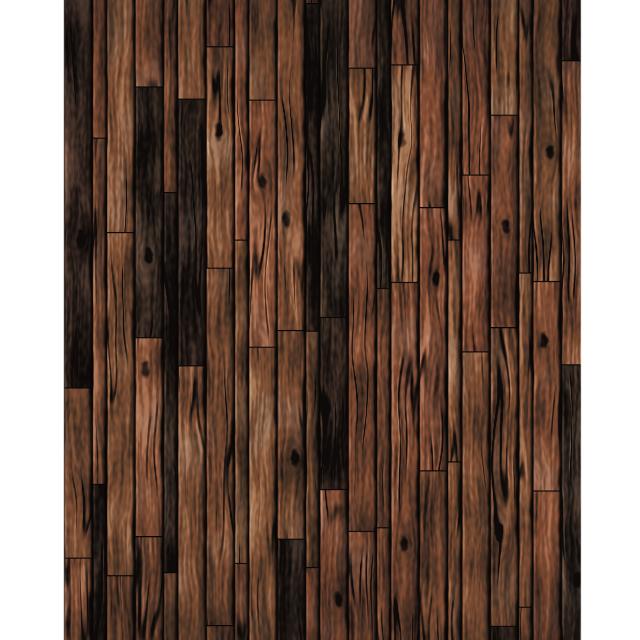
Write a Shadertoy shader that draws this texture.

```glsl
// Rough reclaimed wood planks, upright and staggered, on a panel with white side margins.

float hash(vec2 p) {
    vec3 q = fract(p.xyx * vec3(0.1031, 0.1030, 0.0973));
    q += dot(q, q.yzx + 33.33);
    return fract((q.x + q.y) * q.z);
}

vec2 gradient(vec2 cell) {
    float angle = 6.2832 * hash(cell);
    return vec2(cos(angle), sin(angle));
}

float gradientNoise(vec2 p) {
    vec2 i = floor(p), f = p - i;
    vec2 s = f * f * f * (f * (f * 6.0 - 15.0) + 10.0);
    vec2 e = vec2(0.0, 1.0);
    float low = mix(dot(gradient(i), f), dot(gradient(i + e.yx), f - e.yx), s.x);
    float high = mix(dot(gradient(i + e), f - e), dot(gradient(i + 1.0), f - 1.0), s.x);
    return mix(low, high, s.y);
}

// Long weathered ridges running along the plank
float ridges(vec2 p) {
    return gradientNoise(p * vec2(75.0, 6.0))
         + 0.55 * gradientNoise(p * vec2(165.0, 17.0) + 9.0);
}

// Height of the joint below plank number row, in plank lengths
float joint(float column, float row) {
    return row + 0.55 * hash(vec2(column + 3.0, row + 20.0));
}

vec3 woodColor(float tone, float grey) {
    vec3 c = mix(vec3(0.055, 0.040, 0.037), vec3(0.13, 0.093, 0.08), smoothstep(0.0, 0.2, tone));
    c = mix(c, vec3(0.29, 0.195, 0.15), smoothstep(0.15, 0.42, tone));
    c = mix(c, vec3(0.48, 0.29, 0.195), smoothstep(0.38, 0.66, tone));
    c = mix(c, vec3(0.66, 0.46, 0.345), smoothstep(0.62, 0.92, tone));
    c = mix(c, vec3(0.84, 0.69, 0.59), smoothstep(0.92, 1.35, tone));
    float luma = dot(c, vec3(0.3, 0.6, 0.1));
    return mix(c, luma * vec3(1.18, 0.95, 0.86), grey);
}

vec3 planks(vec2 p) {
    // Columns repeat as wide, narrow, wide
    float period = 0.111;
    float s = (p.x - 0.1) / period;
    float f = fract(s) * 5.0;
    float kind = step(2.0, f) + step(3.0, f);
    float start = kind < 0.5 ? 0.0 : kind + 1.0;
    float width = (kind == 1.0 ? 1.0 : 2.0) * period / 5.0;
    float column = floor(s) * 3.0 + kind;
    float x = (f - start) * period / 5.0;

    // Staggered plank ends
    float plankLength = 0.44;
    float t = p.y / plankLength + hash(vec2(column, 5.0));
    float row = floor(t);
    if (t < joint(column, row)) row -= 1.0;
    float below = (t - joint(column, row)) * plankLength;
    float above = (joint(column, row + 1.0) - t) * plankLength;

    // Character of this plank
    vec2 id = vec2(column, row + 40.0);
    float kindOfWood = hash(id);
    float rough = hash(id + 71.0);
    float base = kindOfWood < 0.3 ? 0.2 + 0.4 * kindOfWood : 0.44 + 0.3 * kindOfWood;
    if (kind == 1.0) base -= 0.06;

    // Grain bends around a knot
    vec2 knot = vec2(width * (0.3 + 0.4 * hash(id + 13.0)), 0.06 + 0.25 * hash(id + 29.0));
    vec2 toKnot = (vec2(x, below) - knot) * vec2(1.0, 0.5);
    float knotDistance = length(toKnot) + 0.003 * gradientNoise(p * 110.0);
    float hasKnot = step(0.45, hash(id + 47.0)) * step(0.03, width);
    vec2 q = vec2(x, p.y) + 17.0 * vec2(hash(id + 5.0), hash(id + 8.0));
    q.x += 0.009 * gradientNoise(q * vec2(25.0, 9.0));
    q.x -= hasKnot * 0.65 * toKnot.x * exp(-pow(knotDistance / 0.014, 2.0));

    // Tone: broad figure, fine fibres, lit ridges
    float figure = gradientNoise(q * vec2(38.0, 6.0));
    float fibres = gradientNoise(q * vec2(190.0, 14.0));
    float pores = gradientNoise(q * vec2(230.0, 75.0));
    float patches = gradientNoise(q * vec2(16.0, 11.0) + 31.0);
    float slope = ridges(q + vec2(0.0024, 0.0008)) - ridges(q);
    float tone = base + 0.3 * figure + 0.24 * fibres + 0.17 * pores + 0.28 * patches;
    tone += slope * mix(0.16, 0.5, rough) * (0.45 + base);

    // Splits along the grain, with a bright lip
    float split = gradientNoise(q * vec2(52.0, 3.2) + 53.0);
    float splitZone = smoothstep(0.0, 0.22, gradientNoise(q * vec2(20.0, 6.0) + 87.0) + 0.22 * rough - 0.1);
    tone -= 0.5 * splitZone * (1.0 - smoothstep(0.015, 0.085, abs(split)));
    tone += 0.22 * splitZone * rough * (1.0 - smoothstep(0.0, 0.07, abs(split - 0.13)));
    tone -= hasKnot * 0.5 * (1.0 - smoothstep(0.003, 0.0085, knotDistance));

    // Worn edges, joints and the shadows between planks
    float wear = gradientNoise(vec2(p.y * 11.0, column * 7.3))
               + 0.5 * gradientNoise(vec2(p.y * 42.0, column * 3.7));
    float right = width - x - 0.0045 * max(wear + 0.15, 0.0);
    float left = x - 0.0015 * max(-wear, 0.0);
    tone += 0.16 * (1.0 - smoothstep(0.0, 0.0025, abs(left - 0.003)));
    float light = smoothstep(-0.0005, 0.0055, right) * smoothstep(-0.0003, 0.002, left);
    light *= smoothstep(0.0, 0.0025, above) * smoothstep(-0.0005, 0.0015, below);
    tone *= mix(0.72, 1.0, smoothstep(0.0, 0.014, right));
    tone *= 1.0 - 0.24 * smoothstep(0.25, 0.55, abs(p.y - 0.5));

    float grey = 0.08 + 0.5 * step(kindOfWood, 0.3) + 0.3 * smoothstep(0.0, 0.4, patches - 0.4 * figure);
    vec3 tint = mix(vec3(1.04, 0.96, 0.93), vec3(0.99, 1.01, 0.94), hash(id + 61.0));
    return mix(vec3(0.035, 0.026, 0.025), woodColor(tone, grey) * tint, light);
}

void mainImage(out vec4 fragColor, in vec2 fragCoord) {
    vec2 p = fragCoord / iResolution.xy;
    float pixel = 1.0 / iResolution.x;
    float panel = smoothstep(-pixel, pixel, 0.4038 - abs(p.x - 0.5038));
    fragColor = vec4(mix(vec3(1.0), planks(p), panel), 1.0);
}
```
